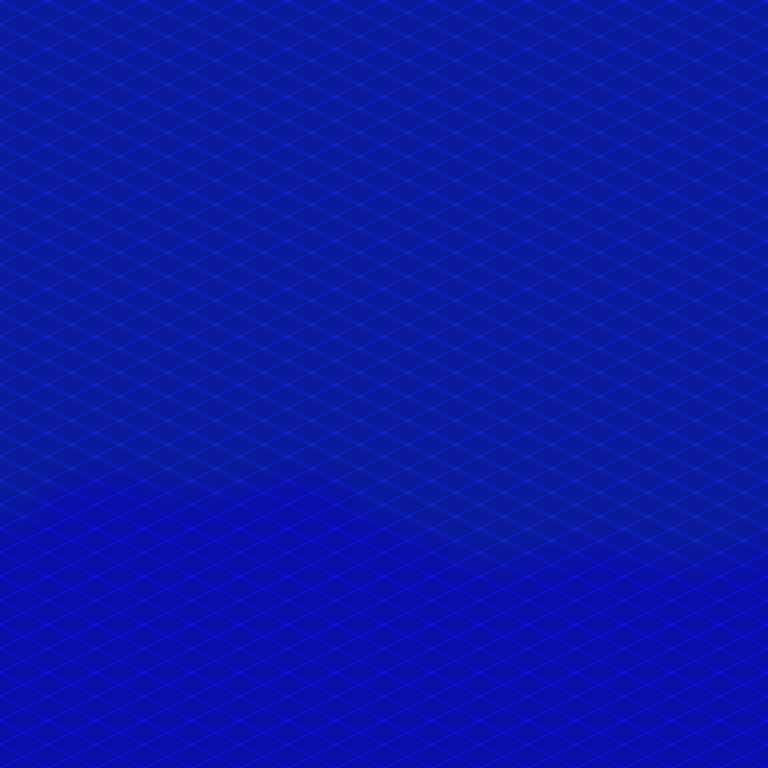
Give the GLSL for this pattern, as a three.js fragment shader.

```glsl
// Fine blue diamond lattice, 16 by 32 repeats, over two softly divided fields.
varying vec2 vUv;

// Distance to the nearest whole number.
float gridDistance(float t) {
  return abs(fract(t + 0.5) - 0.5);
}

// Thin crisp line, t measured in lattice steps.
float hairline(float t) {
  return 1.0 - smoothstep(0.014, 0.052, gridDistance(t));
}

// Height of the rolling edge between the lower and upper fields.
float horizon(float x) {
  float side = smoothstep(0.40, 0.62, x);
  float leftHills = 0.366 + 0.013 * cos(25.0 * (x - 0.14));
  float rightHills = 0.278 + 0.010 * cos(25.0 * (x - 0.78));
  return mix(leftHills, rightHills, side) - 0.03 * smoothstep(0.1, 0.0, x);
}

void main() {
  // Lattice axes: rising and falling diagonals lie on whole numbers.
  vec2 cell = vec2(vUv.x * 16.0 - 0.5, (1.0 - vUv.y) * 32.0 - 0.53125);
  float risingAxis = cell.x + cell.y;
  float fallingAxis = cell.x - cell.y;

  float upper = smoothstep(-0.04, 0.04, vUv.y - horizon(vUv.x));

  // Field colours, slightly lighter beside the falling diagonals.
  float halo = 1.0 - smoothstep(0.05, 0.2, gridDistance(fallingAxis));
  vec3 upperField = mix(vec3(0.04, 0.10, 0.605), vec3(0.04, 0.12, 0.65), halo);
  vec3 lowerField = vec3(0.04, 0.055, 0.655 + 0.015 * halo);
  vec3 color = mix(lowerField, upperField, upper);

  // Solid rising lines and dashed, fainter falling lines.
  float dash = 0.65 + 0.35 * cos(6.2832 * 5.0 * risingAxis);
  float rising = hairline(risingAxis);
  float falling = hairline(fallingAxis) * dash * mix(0.9, 0.6, upper);
  vec3 lineColor = mix(vec3(0.05, 0.06, 0.89), vec3(0.04, 0.12, 0.80), upper);
  color = mix(color, lineColor, max(rising, falling));

  // Bright points where the lines cross, stretched along the rising lines.
  float crossing = 1.0 - smoothstep(0.02, 0.12,
    length(vec2(1.3 * gridDistance(risingAxis), gridDistance(fallingAxis))));
  vec3 glint = mix(vec3(0.05, 0.08, 0.98), vec3(0.05, 0.25, 0.86), upper);
  color = mix(color, glint, 0.75 * crossing);

  gl_FragColor = vec4(color, 1.0);
}
```
